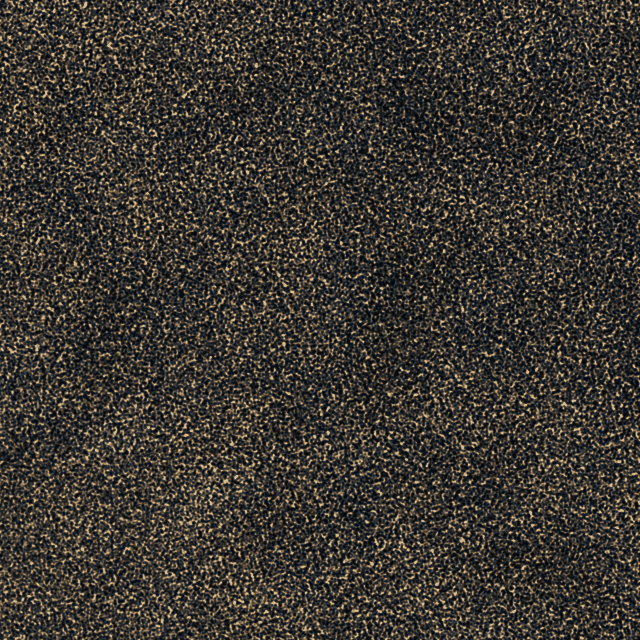
This texture is drawn by a Shadertoy shader. Its source:

```glsl
const float TAU = 6.28318;

float hash(vec2 cell) {
    vec3 p = fract(cell.xyx * vec3(0.1031, 0.1030, 0.0973));
    p += dot(p, p.yzx + 33.33);
    return fract((p.x + p.y) * p.z);
}

vec2 gradientAt(vec2 cell) {
    float angle = TAU * hash(cell);
    return vec2(cos(angle), sin(angle));
}

float gradientNoise(vec2 p) {
    vec2 i = floor(p), f = fract(p);
    vec2 w = f * f * f * (f * (f * 6.0 - 15.0) + 10.0);
    vec2 e = vec2(0.0, 1.0);
    float a = dot(gradientAt(i), f);
    float b = dot(gradientAt(i + e.yx), f - e.yx);
    float c = dot(gradientAt(i + e.xy), f - e.xy);
    float d = dot(gradientAt(i + e.yy), f - e.yy);
    return mix(mix(a, b, w.x), mix(c, d, w.x), w.y);
}

// Noise on a turned and shifted lattice, so layers do not line up
float layer(vec2 uv, float frequency, float angle, float seed) {
    float c = cos(angle), s = sin(angle);
    return gradientNoise(mat2(c, s, -s, c) * uv * frequency + seed);
}

// Soft clumps of brighter and darker sand
float clouds(vec2 uv) {
    float sum = 0.0, amplitude = 0.4, frequency = 4.0;
    for (int k = 0; k < 4; k++) {
        sum += amplitude * layer(uv, frequency, 0.7 + float(k), 17.3 * float(k + 1));
        amplitude *= 0.95;
        frequency *= 2.3;
    }
    return sum;
}

// Fine grain of mixed sizes, scaled to unit spread
float sandGrain(vec2 uv) {
    float fine = layer(uv, 230.0, 1.25, 83.1);
    float medium = layer(uv, 180.0, 0.45, 31.7);
    float coarse = layer(uv, 105.0, 0.85, 9.6);
    return 3.0 * (fine + medium + 0.6 * coarse);
}

// Blend towards the next tone as the level rises from lo to hi
vec3 rise(vec3 below, vec3 above, float lo, float hi, float level) {
    return mix(below, above, clamp((level - lo) / (hi - lo), 0.0, 1.0));
}

vec3 sandRamp(float level) {
    vec3 black = vec3(0.02, 0.03, 0.045);
    vec3 charcoal = vec3(0.07, 0.085, 0.10);
    vec3 slate = vec3(0.16, 0.172, 0.185);
    vec3 umber = vec3(0.29, 0.26, 0.215);
    vec3 brown = vec3(0.44, 0.37, 0.29);
    vec3 ochre = vec3(0.61, 0.51, 0.37);
    vec3 straw = vec3(0.84, 0.74, 0.55);
    vec3 color = rise(black, charcoal, -2.2, -1.0, level);
    color = rise(color, slate, -1.0, -0.1, level);
    color = rise(color, umber, -0.1, 0.52, level);
    color = rise(color, brown, 0.52, 1.02, level);
    color = rise(color, ochre, 1.02, 1.52, level);
    return rise(color, straw, 1.52, 2.25, level);
}

void mainImage(out vec4 fragColor, in vec2 fragCoord) {
    vec2 uv = fragCoord / iResolution.y;

    // Broad shading: lighter to the lower left, dim right of the centre
    float tilt = 0.22 * (0.5 - uv.x) + 0.14 * (0.5 - uv.y);
    vec2 fromDim = uv - vec2(0.68, 0.5);
    float dim = 0.12 * exp(-7.0 * dot(fromDim, fromDim));
    float haze = smoothstep(0.45, 0.0, uv.x) * smoothstep(0.9, 0.1, uv.y);
    float level = sandGrain(uv) * (1.0 - 0.12 * haze) + clouds(uv) + tilt - dim;

    // Cool and warm specks, strongest in the dark ground
    float tint = layer(uv, 120.0, 0.9, 57.9) + 0.3 * layer(uv, 9.0, 0.3, 12.4);
    float ground = 1.0 - 0.6 * smoothstep(0.0, 1.4, level);
    vec3 color = sandRamp(level) + tint * ground * vec3(-0.04, 0.0, 0.045);

    fragColor = vec4(clamp(color, 0.0, 1.0), 1.0);
}
```
